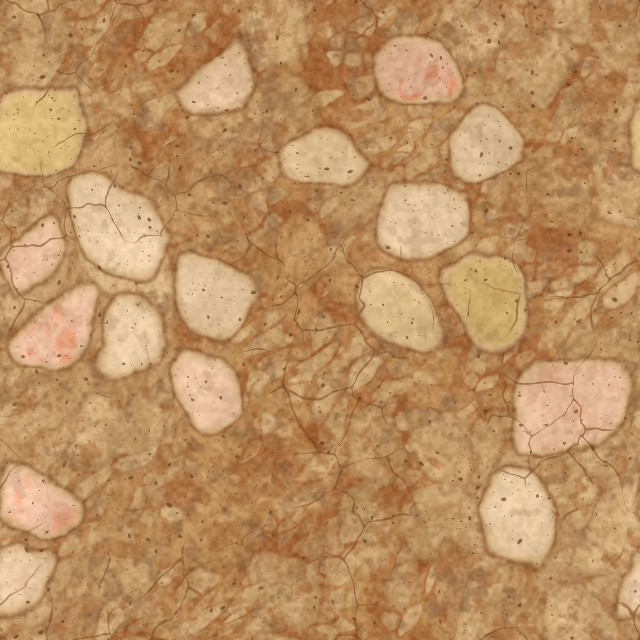
A Shadertoy shader for this texture:

```glsl
// Polished breccia: pink, cream and yellow clasts set in a rusty, fragment-filled matrix.

const vec3 RUST  = vec3(0.64, 0.40, 0.22);
const vec3 OCHRE = vec3(0.73, 0.54, 0.33);
const vec3 UMBER = vec3(0.67, 0.49, 0.33);
const vec3 TAN   = vec3(0.76, 0.61, 0.42);
const vec3 SAND  = vec3(0.83, 0.69, 0.50);
const vec3 YELLOW = vec3(0.84, 0.71, 0.46);
const vec3 CREAM = vec3(0.88, 0.76, 0.61);
const vec3 PINK  = vec3(0.91, 0.73, 0.61);
const vec3 CORAL = vec3(0.88, 0.58, 0.43);
const vec3 CRACK = vec3(0.50, 0.30, 0.16);

vec3 hash3(vec2 cell, float seed) {
    vec3 p = fract((cell.xyx + seed * vec3(7.31, 3.17, 5.53)) * vec3(0.1031, 0.1030, 0.0973));
    p += dot(p, p.yxz + 33.33);
    return fract((p.xxy + p.yzz) * p.zyx);
}

// Value noise that wraps after a whole number of cells
float noise(vec2 uv, float period, float seed) {
    vec2 p = uv * period, cell = floor(p), f = p - cell;
    f = f * f * (3.0 - 2.0 * f);
    float a = hash3(mod(cell, period), seed).x;
    float b = hash3(mod(cell + vec2(1, 0), period), seed).x;
    float c = hash3(mod(cell + vec2(0, 1), period), seed).x;
    float d = hash3(mod(cell + vec2(1, 1), period), seed).x;
    return mix(mix(a, b, f.x), mix(c, d, f.x), f.y);
}

float fbm(vec2 uv, float period, int octaves, float seed) {
    float sum = 0.0, total = 0.0, amp = 1.0;
    for (int i = 0; i < octaves; i++) {
        sum += amp * noise(uv, period, seed + float(i));
        total += amp;
        amp *= 0.55;
        period *= 2.0;
    }
    return sum / total;
}

vec2 warp(vec2 uv, float period, float amount, float seed) {
    return uv + amount * (vec2(fbm(uv, period, 3, seed), fbm(uv, period, 3, seed + 9.0)) - 0.5);
}

vec2 seedPoint(vec2 cell, float period, float seed) {
    return cell + 0.08 + 0.84 * hash3(mod(cell, period), seed).xy;
}

// Wrapping Voronoi cells: x = rounded distance to the border, yzw = random cell values
vec4 cells(vec2 p, float period, float sharpness, float seed) {
    vec2 base = floor(p), home = base, nearest = vec2(0.0);
    float best = 1e5;
    for (int k = 0; k < 9; k++) {
        vec2 cell = base + vec2(k % 3 - 1, k / 3 - 1);
        vec2 r = seedPoint(cell, period, seed) - p;
        if (dot(r, r) < best) { best = dot(r, r); nearest = r; home = cell; }
    }
    float sum = 1e-9;
    for (int k = 0; k < 25; k++) {
        if (k == 12) continue;
        vec2 r = seedPoint(home + vec2(k % 5 - 2, k / 5 - 2), period, seed) - p;
        float border = dot(0.5 * (nearest + r), normalize(r - nearest));
        sum += exp(-sharpness * border);
    }
    return vec4(-log(sum) / sharpness, hash3(mod(home, period), seed + 40.0));
}

// Paints one layer of stones with a thin darker rim
vec3 layStones(vec3 col, float edge, float soft, vec3 tint, float opacity, float rim) {
    col = mix(col, tint, opacity * smoothstep(-soft, soft, edge));
    float band = edge / (1.8 * soft);
    return mix(col, CRACK, rim * opacity * exp(-band * band));
}

// Scattered round pits, one at most per grid cell
float pits(vec2 uv, float period, float share, float seed) {
    vec2 p = uv * period, cell = floor(p);
    vec3 h = hash3(mod(cell, period), seed);
    float radius = 0.10 + 0.18 * fract(h.z * 37.0);
    float d = length(p - cell - 0.32 - 0.36 * h.xy);
    return step(h.z, share) * (1.0 - smoothstep(radius * 0.5, radius, d));
}

void mainImage(out vec4 fragColor, in vec2 fragCoord) {
    vec2 uv = fragCoord / iResolution.xy;
    vec2 bent = warp(uv, 5.0, 0.07, 1.0);
    vec2 ragged = warp(bent, 24.0, 0.018, 21.0);
    float cloud = fbm(uv, 5.0, 5, 3.0);
    float mottle = fbm(ragged, 18.0, 5, 5.0);
    float blotch = fbm(ragged, 30.0, 4, 13.0);
    float grain = fbm(uv, 128.0, 2, 7.0) - 0.5;

    // Rusty matrix
    vec3 col = mix(RUST, OCHRE, smoothstep(0.36, 0.64, mottle));
    col = mix(col, TAN, 0.7 * smoothstep(0.46, 0.64, cloud));

    // Small diagonal fragments; the whole-number shear keeps the wrap
    mat2 shear = mat2(3, -1, -1, 3);
    vec4 chip = cells(shear * ragged * 13.0, 13.0, 14.0, 11.0);
    vec3 chipTint = mix(mix(UMBER, TAN, smoothstep(0.0, 0.5, chip.z)), SAND, smoothstep(0.45, 1.0, chip.z));
    col = layStones(col, chip.x - 0.07, 0.07, chipTint, step(chip.y, 0.6) * (0.4 + 0.5 * chip.w), 0.1);
    vec4 shard = cells(shear * ragged * 7.0, 7.0, 14.0, 17.0);
    vec3 shardTint = mix(TAN, SAND, shard.z) + 0.12 * (mottle - 0.5);
    col = layStones(col, shard.x - 0.06, 0.045, shardTint, step(shard.y, 0.5) * (0.5 + 0.45 * shard.w), 0.15);

    // Faded middle-sized stones
    vec4 dull = cells(ragged * 8.0, 8.0, 14.0, 23.0);
    vec3 dullTint = mix(mix(OCHRE, TAN, smoothstep(0.0, 0.4, dull.z)), SAND, smoothstep(0.5, 1.0, dull.z));
    dullTint += 0.22 * (mottle - 0.5) + 0.12 * (cloud - 0.5);
    col = layStones(col, dull.x - 0.05, 0.025, dullTint, step(dull.y, 0.45) * (0.65 + 0.3 * dull.w), 0.22);
    col = mix(col, RUST, 0.55 * smoothstep(0.56, 0.72, blotch));

    // Large bright stones, some with coral staining
    vec4 stone = cells(ragged * 7.0, 7.0, 13.0, 31.0);
    float inset = stone.x - mix(0.03, 0.10, stone.w);
    float present = step(stone.y, 0.40);
    float body = present * smoothstep(0.0, 0.03, inset);
    vec3 stoneTint = mix(mix(YELLOW, CREAM, smoothstep(0.15, 0.45, stone.z)), PINK, smoothstep(0.5, 0.8, stone.z));
    stoneTint = mix(stoneTint, CORAL, smoothstep(0.6, 0.95, stone.z) * smoothstep(0.48, 0.72, blotch));
    stoneTint += 0.18 * (cloud - 0.5) + 0.12 * (mottle - 0.5);
    stoneTint = mix(SAND, stoneTint, smoothstep(0.0, 0.12, inset));
    col = layStones(col, inset, 0.014, stoneTint, present, 0.48);

    // Hairline cracks, broken up by noise
    vec4 vein = cells(warp(ragged, 12.0, 0.05, 51.0) * 11.0, 11.0, 70.0, 43.0);
    float broken = smoothstep(0.48, 0.62, fbm(uv, 9.0, 3, 61.0));
    float hairline = 1.0 - smoothstep(0.004, 0.024, abs(vein.x));
    col = mix(col, CRACK, 0.6 * broken * hairline);

    // Pits, stains and fine grain
    col = mix(col, CRACK * 0.8, 0.65 * pits(ragged, 64.0, 0.10, 71.0));
    col = mix(col, CRACK, 0.5 * pits(ragged, 130.0, 0.13, 77.0));
    float stain = smoothstep(0.58, 0.74, fbm(uv, 40.0, 4, 83.0));
    col = mix(col, UMBER * 0.85, (0.5 - 0.3 * body) * stain);
    col += grain * mix(0.17, 0.11, body);
    fragColor = vec4(clamp(col, 0.0, 1.0), 1.0);
}
```
